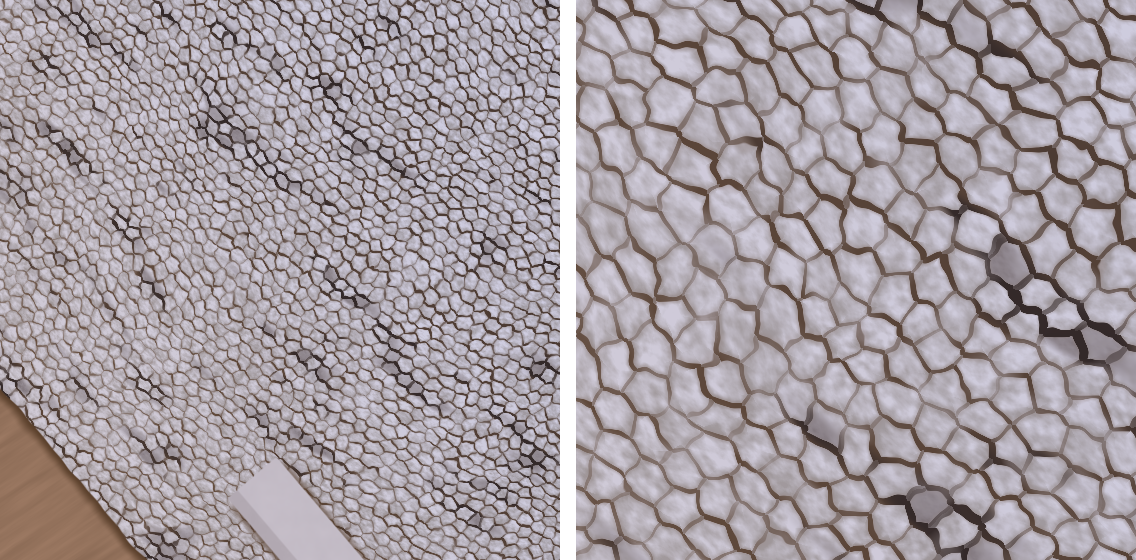
Left: the whole. Right: its middle third, enlarged.
Give the GLSL for this texture, as a Shadertoy shader.

```glsl
// Pale woven wool rug with staggered rounded stitches, a wooden floor corner and a white block.

const float WEAVE_ANGLE = -0.71;            // direction of the stitch rows
const vec2  STITCH_COUNT = vec2(38.0, 50.0); // stitches per canvas, along and across rows
const float ROW_ASPECT = 0.86;              // row height relative to stitch length
const float JITTER = 0.46;
const vec2  STREAK_SCALE = vec2(10.0, 36.0);
const vec3  WOOL_LIGHT = vec3(0.790, 0.778, 0.838);
const vec3  WOOL_SHADE = vec3(0.645, 0.622, 0.645);
const vec3  WOOL_GREY  = vec3(0.48, 0.44, 0.46);
const vec3  PAD_SHADOW = vec3(0.58, 0.52, 0.51);
const vec3  GAP_TAN    = vec3(0.44, 0.33, 0.25);
const vec3  GAP_DARK   = vec3(0.19, 0.15, 0.15);
const vec3  WOOD_LIGHT = vec3(0.63, 0.49, 0.40);
const vec3  WOOD_DARK  = vec3(0.50, 0.38, 0.30);
const vec3  SHADOW     = vec3(0.33, 0.23, 0.15);
const vec3  BLOCK_TOP  = vec3(0.765, 0.735, 0.775);
const vec3  BLOCK_SIDE = vec3(0.70, 0.665, 0.70);
const vec2  BLOCK_END  = vec2(0.45, 0.147);
const vec2  BLOCK_AXIS = vec2(0.648, -0.761);
const float BLOCK_HALF_WIDTH = 0.057;

float hash(vec2 p) {
    vec3 q = fract(p.xyx * vec3(0.1031, 0.1030, 0.0973));
    q += dot(q, q.yzx + 33.33);
    return fract((q.x + q.y) * q.z);
}

float noise(vec2 p) {
    vec2 i = floor(p), f = fract(p);
    f = f * f * (3.0 - 2.0 * f);
    return mix(mix(hash(i), hash(i + vec2(1, 0)), f.x),
               mix(hash(i + vec2(0, 1)), hash(i + vec2(1, 1)), f.x), f.y);
}

float fbm(vec2 p) {
    float sum = 0.0, gain = 0.5;
    for (int i = 0; i < 4; i++) {
        sum += gain * noise(p);
        p = p * 2.03 + 17.1;
        gain *= 0.5;
    }
    return sum / 0.9375;
}

mat2 rotation(float a) { return mat2(cos(a), -sin(a), sin(a), cos(a)); }

// Returns border distance, stitch hash, and the direction towards the nearest border.
vec4 stitches(vec2 q) {
    vec2 base = floor(q), nearest = vec2(9.0), second = vec2(9.0);
    float id = 0.0;
    for (int j = -2; j <= 2; j++)
    for (int i = -2; i <= 2; i++) {
        vec2 cell = base + vec2(i, j);
        vec2 offset = vec2(hash(cell + 31.7), hash(cell + 87.3)) - 0.5;
        vec2 r = cell + 0.5 + JITTER * offset - q;
        r.x += 0.5 * mod(cell.y, 2.0) - 0.25;
        r.y *= ROW_ASPECT;
        if (dot(r, r) < dot(nearest, nearest)) {
            second = nearest;
            nearest = r;
            id = hash(cell + 5.9);
        } else if (dot(r, r) < dot(second, second)) second = r;
    }
    vec2 across = normalize(second - nearest);
    return vec4(dot(0.5 * (nearest + second), across), id, across);
}

vec3 rug(vec2 uv, float edge) {
    // Bend the rows gently, then wobble the stitch outlines
    vec2 p = rotation(WEAVE_ANGLE) * uv;
    p += 0.030 * (vec2(noise(uv * 5.0), noise(uv * 5.0 + 40.0)) - 0.5);
    p += 0.010 * (vec2(noise(uv * 16.0 + 8.0), noise(uv * 16.0 + 25.0)) - 0.5);
    p.y += 0.03 * sin(p.x * 4.0 + 1.0);
    vec2 wobble = vec2(noise(uv * 120.0), noise(uv * 120.0 + 70.0)) - 0.5;
    vec4 s = stitches(p * STITCH_COUNT + 60.0 + 0.2 * wobble);

    // Grey heather runs in short streaks along the rows
    float streak = smoothstep(0.54, 0.84, 0.7 * noise(p * STREAK_SCALE + 9.0) + 0.3 * noise(p * STREAK_SCALE * 2.3));
    float depth = smoothstep(0.25, 1.35, uv.x + 0.55 * uv.y);
    float rim = 1.0 - smoothstep(0.0, 0.06, edge);

    // Wool pads with fine fibre, lit from above
    float fibre = fbm(p * vec2(110.0, 190.0));
    float speck = noise(p * vec2(230.0, 330.0) + 3.0) - 0.5;
    float relief = s.w * (1.0 - smoothstep(0.05, 0.40, s.x));
    float tone = 0.58 + 0.40 * (s.y - 0.5) + 1.7 * (fibre - 0.5) + 0.45 * speck;
    tone += 0.30 * (noise(uv * 4.0) - 0.5) + 0.22 * relief + 0.35 * smoothstep(0.05, 0.25, s.x) - 0.2;
    vec3 color = mix(WOOL_SHADE, WOOL_LIGHT, clamp(tone, -0.1, 1.15));
    color *= mix(vec3(1.0, 0.985, 0.965), vec3(0.995, 1.0, 1.015), depth);
    color = mix(color, WOOL_GREY, streak * smoothstep(0.4, 0.9, s.y) * (0.4 + 0.7 * fibre));

    // Soft shade around each pad, then a thin crisp gap, strongest between rows
    float strength = mix(0.50, 1.0, smoothstep(0.1, 0.9, abs(s.w)));
    strength *= 0.62 + 0.38 * depth + 0.5 * streak + 0.3 * rim;
    strength *= 0.40 + 1.1 * noise(p * vec2(45.0, 65.0));
    float soft = 1.0 - smoothstep(0.03, 0.17, s.x);
    float pixel = STITCH_COUNT.x / iResolution.y;
    float width = 0.028 + 0.040 * min(strength, 1.2) + 0.03 * streak;
    float gap = 1.0 - smoothstep(width - 0.5 * pixel, width + 0.5 * pixel, s.x);
    vec3 gapColor = mix(GAP_TAN, GAP_DARK, clamp(0.2 + 0.45 * depth + 0.6 * streak + 0.3 * rim, 0.0, 1.0));
    color = mix(color, PAD_SHADOW, clamp(0.65 * soft * strength, 0.0, 0.9));
    return mix(color, gapColor, clamp(gap * strength * 1.05, 0.0, 0.97));
}

void mainImage(out vec4 fragColor, in vec2 fragCoord) {
    vec2 uv = fragCoord / iResolution.y;
    float pixel = 1.0 / iResolution.y;

    // Wooden floor in the lower left corner, shaded beside the rug
    float edge = dot(uv, vec2(0.766, 0.643)) - 0.199 + 0.006 * (noise(uv * 30.0) - 0.5);
    vec2 grain = rotation(0.6) * uv;
    vec3 wood = mix(WOOD_DARK, WOOD_LIGHT, 0.2 + 0.8 * fbm(grain * vec2(9.0, 95.0)));
    wood = mix(wood, SHADOW, 0.9 * smoothstep(-0.022, 0.0, edge));
    vec3 color = mix(wood, rug(uv, edge), smoothstep(-pixel, pixel, edge));

    // White block with a contact shadow and a narrow side face
    vec2 local = uv - BLOCK_END;
    vec2 b = vec2(dot(local, BLOCK_AXIS), dot(local, vec2(-BLOCK_AXIS.y, BLOCK_AXIS.x)));
    vec2 box = vec2(0.004 - b.x, abs(b.y) - BLOCK_HALF_WIDTH + 0.004);
    float block = length(max(box, 0.0)) + min(max(box.x, box.y), 0.0) - 0.004;
    color = mix(color, SHADOW, 0.55 * (1.0 - smoothstep(0.0, 0.014, block)) * smoothstep(0.0, 0.03, b.x));
    float top = smoothstep(-0.002, 0.002, b.y + BLOCK_HALF_WIDTH - 0.023);
    vec3 face = mix(BLOCK_SIDE, BLOCK_TOP, top) + 0.025 * (fbm(uv * 40.0) - 0.5);
    color = mix(color, face, 1.0 - smoothstep(-pixel, pixel, block));

    fragColor = vec4(color, 1.0);
}
```
